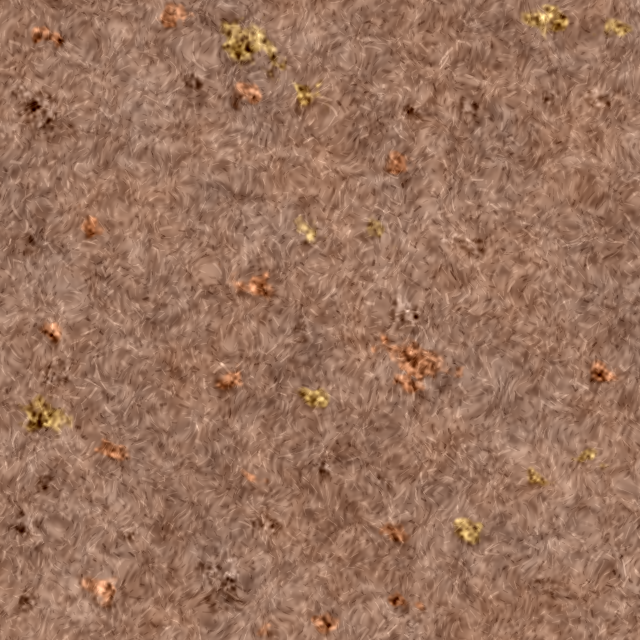
Write a Shadertoy shader that draws this texture.

```glsl
// Dry brown heath seen from above: matted soft fibres, dark hollows and straw tufts.
#define SOIL vec3(0.598, 0.449, 0.367)
#define ORANGE vec3(0.15, 0.035, -0.04)
#define STRAW vec3(0.14, 0.13, -0.04)
#define MOTTLE 0.10
#define GRAIN 0.20
#define FIBRE_TONE 0.13
#define FIBRE_CELLS 52.0
#define TUFT_CELLS 9.0
#define TUFT_CHANCE 0.45
#define PATCH_CELLS 4.0
#define PATCH_CHANCE 0.32

// Integer hash: four random values from a cell and a seed
vec4 hash4(vec2 cell, float seed) {
    uvec4 v = uvec4(ivec4(ivec2(cell), int(seed), 7)) * 1664525u + 1013904223u;
    for (int i = 0; i < 2; i++) {
        v += v.yzxy * v.wxyz;
        v ^= v >> 16u;
    }
    return vec4(v >> 8u) / 16777216.0;
}

mat2 rotation(float angle) {
    float c = cos(angle), s = sin(angle);
    return mat2(c, s, -s, c);
}

float noise(vec2 p, float seed) {
    vec2 cell = floor(p), f = fract(p);
    f = f * f * (3.0 - 2.0 * f);
    float low = mix(hash4(cell, seed).x, hash4(cell + vec2(1, 0), seed).x, f.x);
    float high = mix(hash4(cell + vec2(0, 1), seed).x, hash4(cell + 1.0, seed).x, f.x);
    return mix(low, high, f.y);
}

// Noise centred on zero, turned so that layers do not share a grid
float layer(vec2 p, vec2 scale, float seed) {
    return noise(rotation(seed * 0.37) * p * scale, seed) - 0.5;
}

// Short light and dark stalks, mostly upright
float fibres(vec2 p, float cells, float seed) {
    vec2 g = p * cells, home = floor(g);
    float tone = 0.0;
    for (int y = -1; y <= 1; y++)
    for (int x = -1; x <= 1; x++) {
        vec2 id = home + vec2(x, y);
        vec4 r = hash4(id, seed);
        vec2 q = rotation((r.z - 0.5) * 2.6) * (g - id - r.xy);
        q.x += 0.35 * (r.x - 0.5) * q.y * q.y;
        float halfLength = mix(0.15, 0.55, r.y * r.w);
        q.y = max(abs(q.y) - halfLength, 0.0);
        float stalk = 1.0 - smoothstep(0.02, 0.15, length(q));
        tone += stalk * (r.w > 0.45 ? r.w : r.w - 1.0);
    }
    return tone;
}

// Ragged tufts: broken bright blades above a shaded hollow
vec3 addTufts(vec3 colour, vec2 p, float cells, float chance, float size, float seed) {
    vec2 g = p * cells, home = floor(g);
    float ragged = 1.3 * layer(p, vec2(42.0), seed + 1.0)
                 + 0.8 * layer(p, vec2(95.0), seed + 2.0);
    float blades = 0.5 + 0.7 * layer(p, vec2(120.0, 85.0), seed + 3.0)
                 + 0.6 * layer(p, vec2(180.0), seed + 4.0);
    for (int y = -1; y <= 1; y++)
    for (int x = -1; x <= 1; x++) {
        vec2 id = home + vec2(x, y);
        vec4 r = hash4(id, seed);
        if (r.x > chance) continue;
        vec2 q = (g - id - 0.2 - 0.6 * r.yz) / (size * mix(0.7, 1.2, r.z));
        q = rotation(0.75 - 0.7 * r.y) * q;
        q.y *= 1.6;
        float body = 1.0 - smoothstep(0.25, 1.0, length(q) + ragged);
        float hollow = 1.0 - smoothstep(0.15, 0.9, length(q + vec2(-0.25, 0.65)) + ragged);
        vec3 tint = r.w < 0.25 ? STRAW : r.w < 0.55 ? ORANGE : vec3(-0.04);
        colour -= 0.15 * hollow * (1.2 - blades);
        colour += body * (0.52 * (blades - 0.5) + tint * (0.25 + blades));
    }
    return colour;
}

void mainImage(out vec4 fragColor, in vec2 fragCoord) {
    vec2 p = fragCoord / iResolution.y;

    // Bend the grain so that its direction wanders
    vec2 bend = vec2(layer(p, vec2(26.0), 1.0), layer(p, vec2(26.0), 2.0));
    vec2 w = p + 0.018 * bend;

    // Broad mottling, then finer and finer litter
    float broad = layer(p, vec2(7.0), 3.0);
    float tone = 0.6 * MOTTLE * broad
               + MOTTLE * layer(w, vec2(30.0), 4.0)
               + 0.75 * GRAIN * layer(w, vec2(85.0, 60.0), 5.0)
               + GRAIN * layer(w, vec2(190.0, 125.0), 1.0);

    // Two sizes of matted stalks, denser in some places
    float density = 0.8 + 0.8 * layer(p, vec2(13.0), 6.0);
    tone += FIBRE_TONE * density * fibres(w, FIBRE_CELLS, 11.0);
    tone += 0.7 * FIBRE_TONE * fibres(w, FIBRE_CELLS * 1.7, 12.0);

    // Soft shift between rusty and greyish ground
    float rust = layer(p, vec2(11.0), 8.0) + 0.7 * layer(w, vec2(48.0), 9.0);
    vec3 colour = SOIL + tone * vec3(1.0, 0.97, 0.92) + rust * vec3(0.025, -0.004, -0.025);

    // Scattered small tufts and a few wide patches
    colour = addTufts(colour, p, TUFT_CELLS, TUFT_CHANCE, 0.25, 21.0);
    colour = addTufts(colour, p, PATCH_CELLS, PATCH_CHANCE, 0.20, 31.0);
    fragColor = vec4(clamp(colour, 0.0, 1.0), 1.0);
}
```
